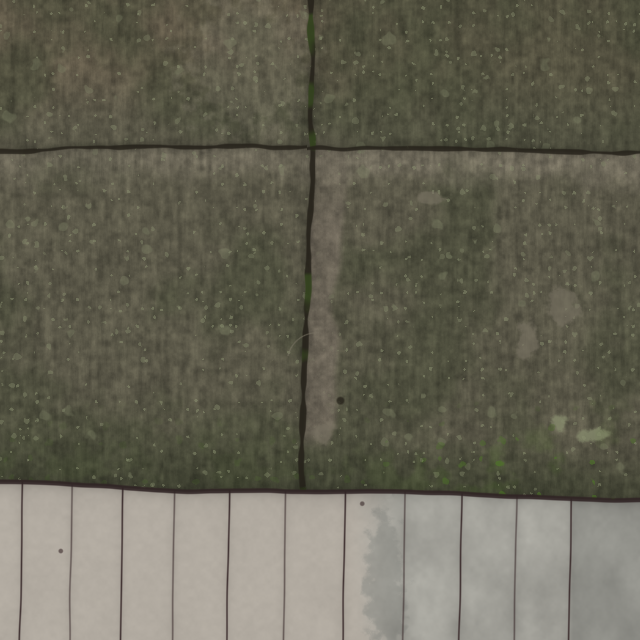
Reproduce this texture procedurally as a three.js fragment shader.

```glsl
varying vec2 vUv;

const vec3 STONE = vec3(0.355, 0.343, 0.283);
const vec3 BROWN = vec3(0.385, 0.350, 0.285);
const vec3 MOSS = vec3(0.275, 0.285, 0.215);
const vec3 WORN = vec3(0.475, 0.450, 0.390);
const vec3 BARE = vec3(0.435, 0.405, 0.355);
const vec3 LICHEN = vec3(0.53, 0.55, 0.43);
const vec3 GREEN = vec3(0.31, 0.44, 0.17);
const vec3 CRACK = vec3(0.15, 0.135, 0.105);
const vec3 PLANK_WARM = vec3(0.695, 0.668, 0.628);
const vec3 PLANK_COOL = vec3(0.635, 0.630, 0.600);
const vec3 PLANK_DAMP = vec3(0.545, 0.545, 0.520);
const vec3 SEAM = vec3(0.25, 0.19, 0.19);
const float SOFT = 0.0015;

float hash(vec2 p) {
  vec3 q = fract(vec3(p.xyx) * 0.1031);
  q += dot(q, q.yzx + 33.33);
  return fract((q.x + q.y) * q.z);
}

float noise(vec2 p) {
  vec2 i = floor(p), f = fract(p);
  f = f * f * (3.0 - 2.0 * f);
  return mix(mix(hash(i), hash(i + vec2(1, 0)), f.x),
             mix(hash(i + vec2(0, 1)), hash(i + vec2(1, 1)), f.x), f.y);
}

float fbm(vec2 p) {
  float sum = 0.0, amp = 0.53;
  for (int i = 0; i < 4; i++) {
    sum += amp * noise(p);
    p = p * 2.07 + 17.3;
    amp *= 0.5;
  }
  return sum;
}

// Soft-edged line of the given half width
float line(float d, float halfWidth) {
  return 1.0 - smoothstep(halfWidth - SOFT, halfWidth + SOFT, abs(d));
}

// Blotch with a ragged outline
float blotch(vec2 p, vec2 center, vec2 radius) {
  float d = length((p - center) / radius) + 1.1 * (fbm(p * 65.0) - 0.5);
  return 1.0 - smoothstep(0.65, 1.1, d);
}

// Irregular specks scattered one per cell
float specks(vec2 p, float cells, float density) {
  vec2 id = floor(p * cells);
  vec2 center = 0.3 + 0.4 * vec2(hash(id + 3.1), hash(id + 8.7));
  float radius = mix(0.08, 0.27, hash(id + 21.0));
  float d = length(fract(p * cells) - center) + 0.22 * (noise(p * cells * 5.0) - 0.5);
  return step(1.0 - density, hash(id + 41.0)) * (1.0 - smoothstep(radius * 0.55, radius, d));
}

float jointX(float y) {
  float x = mix(0.472, 0.487, smoothstep(0.3, 0.76, y));
  return x + 0.005 * (noise(vec2(y * 22.0, 4.0)) - 0.5);
}

float jointY(float x) {
  float y = x < 0.48 ? mix(0.763, 0.771, smoothstep(0.0, 0.2, x)) : mix(0.768, 0.760, smoothstep(0.7, 1.0, x));
  return y + 0.004 * (noise(vec2(x * 28.0, 9.0)) - 0.5);
}

float slabEdge(float x) {
  return 0.246 - 0.014 * smoothstep(0.0, 0.33, x) - 0.014 * smoothstep(0.55, 1.0, x)
       + 0.003 * (noise(vec2(x * 24.0, 2.0)) - 0.5);
}

vec3 slabs(vec2 p) {
  float dx = p.x - jointX(p.y), dy = p.y - jointY(p.x);
  float upper = smoothstep(-0.002, 0.002, dy);
  float broad = fbm(p * 7.0), grain = fbm(p * 95.0);
  float streak = fbm(p * vec2(150.0, 24.0));
  vec3 col = mix(STONE, BROWN, upper * smoothstep(0.02, 0.14, dy) * 0.8);
  col = mix(col, MOSS, 0.6 * smoothstep(0.42, 0.7, broad));
  col = mix(col, MOSS, 0.45 * upper * smoothstep(0.0, 0.08, dx));
  col = mix(col, WORN, 0.35 * blotch(p, vec2(0.39, 0.90), vec2(0.11, 0.12)));
  col = mix(col, MOSS * 0.92, 0.75 * (1.0 - smoothstep(0.01, 0.10, p.y - slabEdge(p.x))));

  // Worn upper rims of the lower slabs
  float depth = -dy + 0.055 * (fbm(p * 24.0) - 0.5);
  float rim = (1.0 - upper) * (1.0 - smoothstep(0.012, 0.07, depth));
  col = mix(col, WORN, rim * mix(0.60, 0.78, step(0.0, dx)));

  // Bare strip beside the upright joint
  float stripEnd = 0.044 + 0.022 * (noise(vec2(p.y * 17.0, 1.0)) - 0.5);
  float strip = smoothstep(0.0, 0.004, dx) * (1.0 - smoothstep(stripEnd - 0.008, stripEnd + 0.008, dx));
  strip *= smoothstep(0.29, 0.33, p.y) * (1.0 - smoothstep(0.63, 0.76, p.y) * 0.6) * (1.0 - upper);
  col = mix(col, BARE, 0.9 * strip);

  // Grain, streaks and scattered lichen
  col *= 1.0 + 0.42 * (grain - 0.5) + 0.32 * (streak - 0.5) * (1.0 - 0.6 * strip);
  for (int i = 0; i < 3; i++) {
    float k = float(i);
    col = mix(col, LICHEN, specks(p + k * 0.37, 24.0 + 26.0 * k, 0.17) * (0.30 + 0.12 * k) * (1.0 - 0.7 * strip));
  }
  float pale = blotch(p, vec2(0.88, 0.52), vec2(0.025, 0.03)) + blotch(p, vec2(0.825, 0.465), vec2(0.018, 0.032))
             + blotch(p, vec2(0.675, 0.69), vec2(0.025, 0.012)) + blotch(p, vec2(0.505, 0.325), vec2(0.022, 0.018));
  col = mix(col, WORN, 0.6 * min(pale, 1.0));
  float mint = blotch(p, vec2(0.925, 0.32), vec2(0.024, 0.013)) + blotch(p, vec2(0.875, 0.34), vec2(0.016, 0.014));
  col = mix(col, LICHEN, 0.75 * min(mint, 1.0));
  float damp = (1.0 - smoothstep(0.25, 0.40, p.y)) * (0.25 + 0.75 * smoothstep(0.5, 0.85, p.x));
  col = mix(col, GREEN, damp * (0.75 * specks(p, 34.0, 0.4) + 0.25 * smoothstep(0.5, 0.7, fbm(p * 22.0))));

  // Joints, mossy in places, with a soft shadow
  float ragged = 0.5 + noise(p * 42.0);
  vec3 joint = mix(CRACK, GREEN * 0.7, 0.7 * smoothstep(0.5, 0.75, noise(p * 27.0)));
  col *= 1.0 - 0.25 * exp(-abs(dx) * 130.0) - 0.25 * exp(-abs(dy) * 130.0);
  col = mix(col, joint, 0.9 * line(dx, 0.0042 * ragged));
  col = mix(col, CRACK, 0.85 * line(dy, 0.0030 * ragged));

  // Small pit and a bent dry stem
  col = mix(col, CRACK, 0.8 * (1.0 - smoothstep(0.004, 0.008, length(p - vec2(0.532, 0.374)))));
  float stem = line(length(p - vec2(0.495, 0.434)) - 0.046, 0.0008) * step(p.x, 0.499) * step(0.444, p.y);
  return mix(col, WORN, 0.65 * stem);
}

vec3 planks(vec2 p) {
  float cool = smoothstep(0.54, 0.64, p.x + 0.06 * (fbm(p * 9.0) - 0.5));
  vec3 col = mix(PLANK_WARM, PLANK_COOL, cool);
  float stain = blotch(p, vec2(0.602, 0.085), vec2(0.034, 0.12));
  col = mix(col, PLANK_DAMP, 0.65 * stain + 0.8 * smoothstep(0.887, 0.897, p.x));
  col *= 1.0 + (0.05 + 0.20 * cool) * (fbm(p * vec2(18.0, 13.0)) - 0.5) + 0.05 * (fbm(p * 110.0) - 0.5);
  for (int i = 0; i < 11; i++) {
    float k = float(i);
    float x = 0.033 + 0.0858 * k - 0.02 * max(0.0, sin(k * 0.43));
    x += 0.016 * (p.y - 0.12) + 0.002 * (noise(vec2(p.y * 14.0, k)) - 0.5);
    float weight = mix(0.6, 0.95, step(0.5, fract(k * 0.5 + 0.5)));
    col = mix(col, SEAM, weight * line(p.x - x, 0.0012));
    col *= 1.0 - 0.07 * exp(-abs(p.x - x) * 180.0);
  }
  float knots = length(p - vec2(0.095, 0.139));
  knots = min(knots, length(p - vec2(0.566, 0.213)));
  return mix(col, SEAM, 0.65 * (1.0 - smoothstep(0.002, 0.005, knots)));
}

void main() {
  float edge = vUv.y - slabEdge(vUv.x);
  vec3 col = mix(planks(vUv), slabs(vUv), smoothstep(-SOFT, SOFT, edge));
  // Dark gap between slabs and planks
  col *= 1.0 - 0.2 * exp(-abs(edge) * 110.0);
  col = mix(col, SEAM * 0.75, 0.9 * line(edge, 0.0035));
  gl_FragColor = vec4(col, 1.0);
}
```
